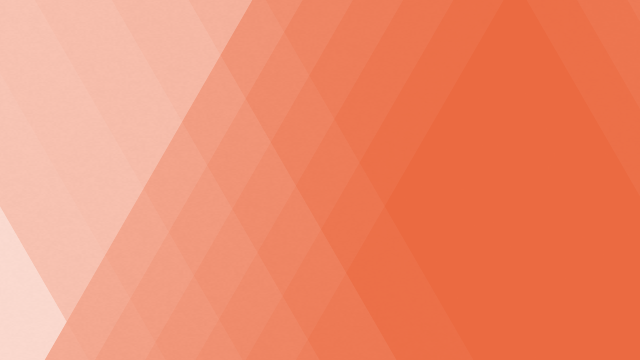
Reproduce this background procedurally as a WebGL 2 fragment shader.

```glsl
#version 300 es
precision highp float;
// Orange paper backdrop veiled by two crossing families of translucent white diagonal bands.

uniform vec2 u_resolution;
out vec4 outColor;

// Lengths are in canvas heights; line positions are measured along the top edge.
const vec3 BASE_ORANGE = vec3(0.922, 0.416, 0.255);
const vec3 VEIL_WHITE = vec3(1.0);
const float SLANT = 0.577;            // horizontal run per unit of height
const float RISING_START = 0.701;
const float RISING_STEP = 0.1396;
const float FALLING_START = 0.738;
const float FALLING_STEP = 0.2137;
const float RIGHT_START = 1.463;
const float RIGHT_STEP = 0.140;
const float RIGHT_VEIL = 0.038;
const float CORNER_VEIL = 0.36;
const float GRAIN = 0.026;
const float EDGE_PIXELS = 0.65;

// Opacity of the veil beside each line, in order of position.
const float RISING_VEIL[6] = float[6](0.27, 0.08, 0.06, 0.05, 0.045, 0.04);
const float FALLING_VEIL[6] = float[6](0.045, 0.085, 0.07, 0.06, 0.05, 0.05);

float hash(vec2 cell) {
    vec3 q = fract(vec3(cell.xyx) * 0.1031);
    q += dot(q, q.yzx + 33.33);
    return fract((q.x + q.y) * q.z);
}

float valueNoise(vec2 p) {
    vec2 i = floor(p);
    vec2 f = fract(p);
    f = f * f * (3.0 - 2.0 * f);
    float low = mix(hash(i), hash(i + vec2(1.0, 0.0)), f.x);
    float high = mix(hash(i + vec2(0.0, 1.0)), hash(i + 1.0), f.x);
    return mix(low, high, f.y);
}

// Coverage of the side left of a slanted line, softened over about a pixel.
float leftOf(float line, float coord) {
    float soft = EDGE_PIXELS / u_resolution.y;
    return smoothstep(-soft, soft, line - coord);
}

void main() {
    vec2 p = gl_FragCoord.xy / u_resolution.y;
    float drop = (1.0 - p.y) * SLANT;
    float rising = p.x + drop;
    float falling = p.x - drop;

    // Each veil lets through part of the orange; falling ones thin out downwards.
    float through = 1.0;
    float thinning = mix(0.75, 1.1, p.y);
    for (int i = 0; i < 6; i++) {
        float k = float(i);
        float risingVeil = RISING_VEIL[i];
        float fallingVeil = FALLING_VEIL[i] * thinning;
        through *= 1.0 - risingVeil * leftOf(RISING_START + k * RISING_STEP, rising);
        through *= 1.0 - fallingVeil * leftOf(FALLING_START - k * FALLING_STEP, falling);
    }

    // Faint bands entering the upper right corner.
    for (int i = 0; i < 3; i++) {
        float line = RIGHT_START + float(i) * RIGHT_STEP;
        through *= 1.0 - RIGHT_VEIL * (1.0 - leftOf(line, falling));
    }

    // Bright wedge in the lower left corner.
    float lastFalling = FALLING_START - 5.0 * FALLING_STEP;
    through *= 1.0 - CORNER_VEIL * leftOf(lastFalling, falling) * leftOf(RISING_START, rising);

    // Paper grain, strongest where veil and orange mix.
    float fibre = valueNoise(p * vec2(170.0, 270.0)) * 0.75 + valueNoise(p * 70.0) * 0.25 - 0.5;
    float grain = GRAIN * fibre * (0.15 + 2.2 * through * (1.0 - through));

    vec3 color = mix(VEIL_WHITE, BASE_ORANGE, through) + grain;
    outColor = vec4(clamp(color, 0.0, 1.0), 1.0);
}
```
